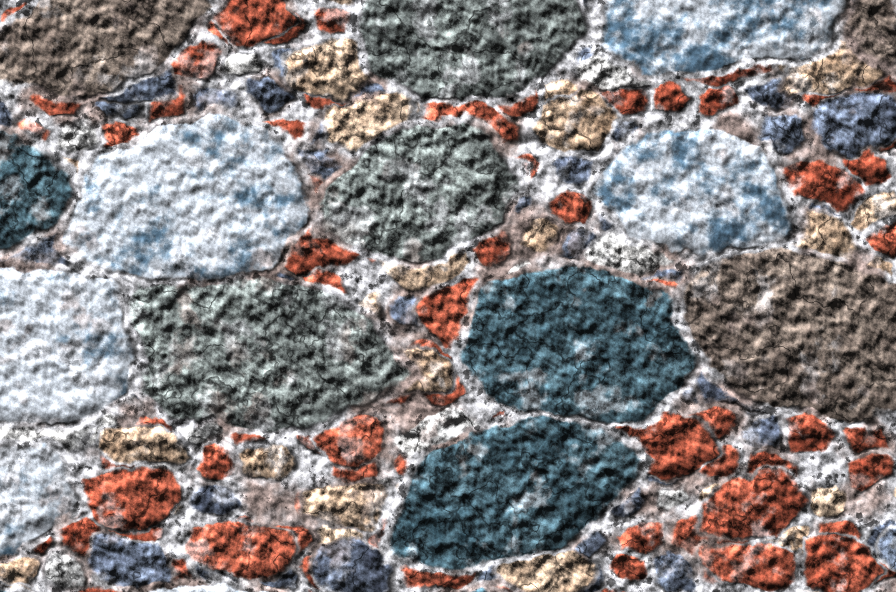
A Shadertoy shader for this texture:

```glsl
#define BIG_SIZE vec2(0.46, 0.27)
#define MID_SIZE vec2(0.17, 0.105)
#define SMALL_SIZE vec2(0.085, 0.062)
#define JOINT 0.006
#define RAGGED 0.034
#define EDGE 0.0028
#define RELIEF 2.9
#define LIGHT vec2(-0.45, 0.89)

const float TAU = 6.28318;

struct Stone { float dist; vec2 id; vec2 local; };

float hash(vec2 p) {
    vec3 q = fract(p.xyx * 0.1031);
    q += dot(q, q.yzx + 33.33);
    return fract((q.x + q.y) * q.z);
}

vec2 hash2(vec2 p) { return vec2(hash(p + 3.7), hash(p + 71.3)); }

mat2 turn(float a) { return mat2(cos(a), sin(a), -sin(a), cos(a)); }

float noise(vec2 p) {
    vec2 i = floor(p), f = fract(p);
    f = f * f * (3.0 - 2.0 * f);
    return mix(mix(hash(i), hash(i + vec2(1, 0)), f.x),
               mix(hash(i + vec2(0, 1)), hash(i + 1.0), f.x), f.y);
}

float fbm(vec2 p) {
    float sum = 0.0, amp = 0.5;
    for (int i = 0; i < 5; i++) {
        sum += amp * noise(p);
        p = turn(0.65) * p * 2.03 + 11.7;
        amp *= 0.53;
    }
    return sum;
}

// Irregular rounded polygon, in units of its own height
float stoneShape(vec2 local, vec2 radius, vec2 id) {
    vec2 v = local / radius;
    float planes = -1.0;
    for (float k = 0.0; k < 7.0; k++) {
        float a = (k + 0.7 * hash(id + k * 5.3)) * TAU / 7.0;
        float reach = 0.78 + 0.3 * hash(id + k * 9.1 + 40.0);
        planes = max(planes, dot(v, vec2(cos(a), sin(a))) - reach);
    }
    return mix(planes, length(v) - 1.0, 0.25) * radius.y;
}

// Closest stone of a coursed, jittered layer; neighbours keep a joint
Stone nearestStone(vec2 p, vec2 size, float fill, float seed) {
    Stone best = Stone(1.0, vec2(0), vec2(0));
    float second = 1.0;
    for (float y = -1.0; y <= 1.0; y++)
    for (float x = -1.0; x <= 1.0; x++) {
        float row = floor(p.y / size.y) + y;
        float shift = hash(vec2(row, seed));
        float column = floor(p.x / size.x - shift) + x;
        vec2 id = vec2(column, row) + seed * 17.0;
        if (hash(id + 90.0) > fill) continue;
        vec2 center = (vec2(column + shift, row) + 0.5 + 0.35 * (hash2(id) - 0.5)) * size;
        vec2 local = turn(0.6 * (hash(id + 8.0) - 0.5)) * (p - center);
        vec2 radius = size * (0.36 + 0.2 * hash2(id + 20.0));
        float d = stoneShape(local, radius, id);
        if (d < best.dist) {
            second = best.dist;
            best = Stone(d, id, local);
        } else second = min(second, d);
    }
    best.dist = max(best.dist, 0.5 * (best.dist - second) + JOINT);
    return best;
}

vec3 bigStoneColor(float pick, float tone) {
    if (pick < 0.40) return mix(vec3(0.32, 0.42, 0.50), vec3(0.80, 0.83, 0.87), smoothstep(0.32, 0.6, tone));
    if (pick < 0.64) return mix(vec3(0.09, 0.15, 0.18), vec3(0.37, 0.47, 0.51), tone);
    if (pick < 0.86) return mix(vec3(0.17, 0.18, 0.18), vec3(0.60, 0.64, 0.63), tone);
    return mix(vec3(0.20, 0.17, 0.16), vec3(0.56, 0.51, 0.47), tone);
}

vec3 smallStoneColor(float pick, float tone) {
    if (pick < 0.40) return mix(vec3(0.33, 0.14, 0.10), vec3(0.76, 0.42, 0.33), tone);
    if (pick < 0.58) return mix(vec3(0.48, 0.38, 0.30), vec3(0.86, 0.77, 0.68), tone);
    if (pick < 0.70) return mix(vec3(0.52, 0.53, 0.54), vec3(0.92, 0.91, 0.90), tone);
    return mix(vec3(0.13, 0.14, 0.18), vec3(0.50, 0.55, 0.63), tone);
}

// Lays one layer of stones in a mortar bed over what lies below
vec3 layStones(vec3 below, vec3 mortar, vec2 p, Stone s, bool big, float relief) {
    float pick = hash(s.id + 55.0);
    vec2 q = p + hash2(s.id) * 9.0;
    float tone = clamp(0.55 * fbm(q * 10.0) + 0.55 * fbm(q * 48.0) + 0.2 * (hash(s.id + 31.0) - 0.5), 0.0, 1.0);
    vec3 col = big ? bigStoneColor(pick, tone) : smallStoneColor(pick, tone);
    bool slab = big && pick < 0.40;

    // Surface relief, cracks and rounded flanks
    col *= max(0.2, 1.0 + relief * RELIEF * (slab ? 0.6 : 1.25));
    float crack = smoothstep(0.0, 0.035, abs(fbm(q * 15.0) - 0.48));
    if (!slab) col *= mix(0.55, 1.0, crack);
    float flank = smoothstep(-0.025, 0.0, s.dist);
    col *= 1.0 + 0.38 * flank * dot(normalize(s.local + 1e-4), LIGHT);
    col = mix(col, mortar, 0.5 * smoothstep(0.56, 0.72, fbm(q * 24.0 + 5.0)));

    // Bed of mortar with a dark, broken contact shadow
    float bed = big ? 0.012 : 0.005;
    float under = smoothstep(0.3, -0.8, dot(normalize(s.local + 1e-4), LIGHT));
    float shadow = mix(0.3, 0.85, under) * smoothstep(0.3, 0.6, fbm(p * 26.0 + 3.0));
    vec3 ground = mix(mortar, below, smoothstep(bed - EDGE, bed + EDGE, s.dist));
    ground *= 1.0 - shadow * (1.0 - smoothstep(0.0, 0.009, s.dist));
    return mix(col, ground, smoothstep(-EDGE, EDGE, s.dist));
}

void mainImage(out vec4 fragColor, in vec2 fragCoord) {
    vec2 p = fragCoord / iResolution.y;
    vec2 rough = p + RAGGED * (vec2(fbm(p * 22.0), fbm(p * 22.0 + 50.0)) - 0.5);
    float relief = fbm(p * 46.0) - fbm(p * 46.0 + LIGHT * 0.4);

    // Pale gritty mortar with warm stains and dark pits
    vec3 mortar = mix(vec3(0.62, 0.55, 0.53), vec3(0.83, 0.83, 0.85), smoothstep(0.3, 0.58, fbm(p * 13.0 + 20.0)));
    mortar *= 1.0 + relief * RELIEF * 0.8;
    mortar *= mix(0.4, 1.0, smoothstep(0.24, 0.4, fbm(p * 62.0 + 7.0)));

    vec3 col = mortar;
    col = layStones(col, mortar, p, nearestStone(rough, SMALL_SIZE, 0.85, 1.0), false, relief);
    col = layStones(col, mortar, p, nearestStone(rough, MID_SIZE, 0.68, 2.0), false, relief);
    col = layStones(col, mortar, p, nearestStone(rough, BIG_SIZE, 0.86, 5.0), true, relief);
    fragColor = vec4(clamp(col, 0.0, 1.0), 1.0);
}
```
